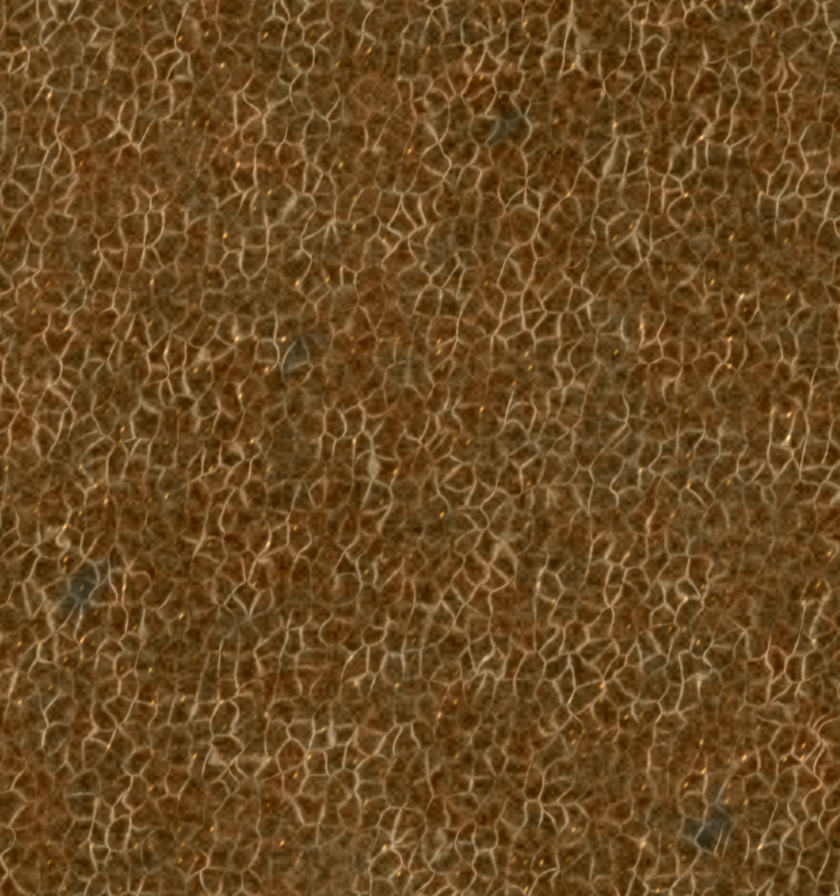
Reproduce this texture procedurally as a WebGL 2 fragment shader.

```glsl
#version 300 es
precision highp float;
// Brown, grained hide crossed by a net of fine pale creases.
// Creases are the borders of a warped, slanted cell pattern; value noise
// gives mottling, and scattered glints and a few dark stains lie on top.

#define CELLS vec2(44.0, 37.0)  // cells per canvas height, across and up
#define SLANT 0.16              // lean of the cells to the right
#define WARP 0.55               // waviness of the creases, in cells
#define CREASE_WIDTH 0.105      // in cells
#define CREASE_GAIN 0.31
#define GRAIN_GAIN 0.13
#define MOTTLE_GAIN 0.12
#define GLINT_GRID 62.0         // glint slots per canvas height
#define GLINT_SHARE 0.13
#define STAIN_SIZE 0.036
#define BASE_COLOR vec3(0.380, 0.250, 0.092)
#define STAIN_COLOR vec3(0.205, 0.195, 0.135)

out vec4 fragColor;
uniform vec2 u_resolution;

// Integer hash: two random values per lattice point
vec2 hash2(vec2 lattice) {
  uvec2 v = uvec2(ivec2(lattice) + 4096);
  v = v * 1664525u + 1013904223u;
  v.x += v.y * 1664525u;
  v.y += v.x * 1664525u;
  v ^= v >> 16u;
  v.x += v.y * 1664525u;
  v.y += v.x * 1664525u;
  v ^= v >> 16u;
  return vec2(v & 65535u) / 65535.0;
}

float noise(vec2 p) {
  vec2 i = floor(p), f = fract(p);
  f = f * f * (3.0 - 2.0 * f);
  float low = mix(hash2(i).x, hash2(i + vec2(1, 0)).x, f.x);
  float high = mix(hash2(i + vec2(0, 1)).x, hash2(i + vec2(1, 1)).x, f.x);
  return mix(low, high, f.y);
}

// Distance to the nearest cell border (x) and how upright that border is (y)
vec2 cellBorder(vec2 p) {
  vec2 home = floor(p), nearest = vec2(0), nearestCell = vec2(0);
  float best = 1e3;
  for (int y = -1; y <= 1; y++)
  for (int x = -1; x <= 1; x++) {
    vec2 cell = home + vec2(x, y);
    vec2 r = cell + 0.08 + 0.84 * hash2(cell) - p;
    if (dot(r, r) < best) { best = dot(r, r); nearest = r; nearestCell = cell; }
  }
  vec2 border = vec2(1e3, 0);
  for (int y = -2; y <= 2; y++)
  for (int x = -2; x <= 2; x++) {
    if (x == 0 && y == 0) continue;
    vec2 cell = nearestCell + vec2(x, y);
    vec2 r = cell + 0.08 + 0.84 * hash2(cell) - p;
    vec2 normal = normalize(r - nearest);
    float d = dot(0.5 * (r + nearest), normal);
    if (d < border.x) border = vec2(d, abs(normal.x));
  }
  return border;
}

// Small upright glints, one per slot at most; returns brightness
float glints(vec2 p) {
  vec2 slot = floor(p);
  vec2 pick = hash2(slot + 531.0);
  vec2 r = fract(p) - mix(vec2(0.3), vec2(0.7), hash2(slot + 977.0));
  r.x -= 0.4 * r.y;
  float spot = exp(-dot(r * r, vec2(60.0, 26.0)));
  return spot * step(pick.x, GLINT_SHARE) * mix(0.25, 1.0, pick.y * pick.y);
}

// Soft ragged stains, shrinking and fading along the series
float stains(vec2 uv, vec2 p, float aspect) {
  float cover = 0.0;
  float ragged = 0.7 * noise(p * 24.0) + 0.5 * noise(p * 75.0);
  for (int i = 0; i < 4; i++) {
    float k = float(i);
    vec2 r = uv - fract(vec2(0.85, 0.08) + k * vec2(0.25, 0.26));
    r.x *= aspect;
    r = vec2(r.x - 0.55 * r.y, 0.75 * r.y);
    float d = length(r) / (STAIN_SIZE * (1.0 - 0.17 * k));
    cover = max(cover, (0.85 - 0.13 * k) * (1.0 - smoothstep(0.1, 1.3, d + ragged - 0.5)));
  }
  return cover;
}

void main() {
  vec2 uv = gl_FragCoord.xy / u_resolution;
  vec2 p = gl_FragCoord.xy / u_resolution.y;

  // Crease net
  vec2 q = vec2(p.x - SLANT * p.y, p.y) * CELLS;
  vec2 wave = vec2(noise(q * 1.3 + 40.0), noise(q * 1.3 + 90.0)) - 0.5;
  vec2 border = cellBorder(q + WARP * wave);
  float crease = exp(-pow(border.x / CREASE_WIDTH, 2.0));
  float strength = smoothstep(0.15, 0.85, noise(q * 0.9 + 17.0));
  strength = mix(0.22, 1.0, strength) * mix(0.5, 1.0, border.y);

  // Tone: grain, mottling, broad drift, cell hollows, creases
  float tone = GRAIN_GAIN * (noise(p * 235.0) - 0.5);
  tone += MOTTLE_GAIN * (noise(p * 105.0 + 60.0) - 0.5);
  tone += 0.05 * (noise(p * 5.0 + 8.0) - 0.5);
  tone -= 0.03 * smoothstep(0.08, 0.4, border.x);
  tone += CREASE_GAIN * strength * crease;

  // Colour: warm and olive drift, stains, glints
  float warmth = noise(p * 22.0 + 30.0) + noise(p * 70.0 + 5.0) - 1.0;
  vec3 color = BASE_COLOR + tone + warmth * vec3(0.035, -0.012, -0.025);
  color = mix(color, STAIN_COLOR + 0.5 * tone, stains(uv, p, u_resolution.x / u_resolution.y));
  color += glints(p * GLINT_GRID) * vec3(0.52, 0.42, 0.25);
  fragColor = vec4(clamp(color, 0.0, 1.0), 1.0);
}
```
